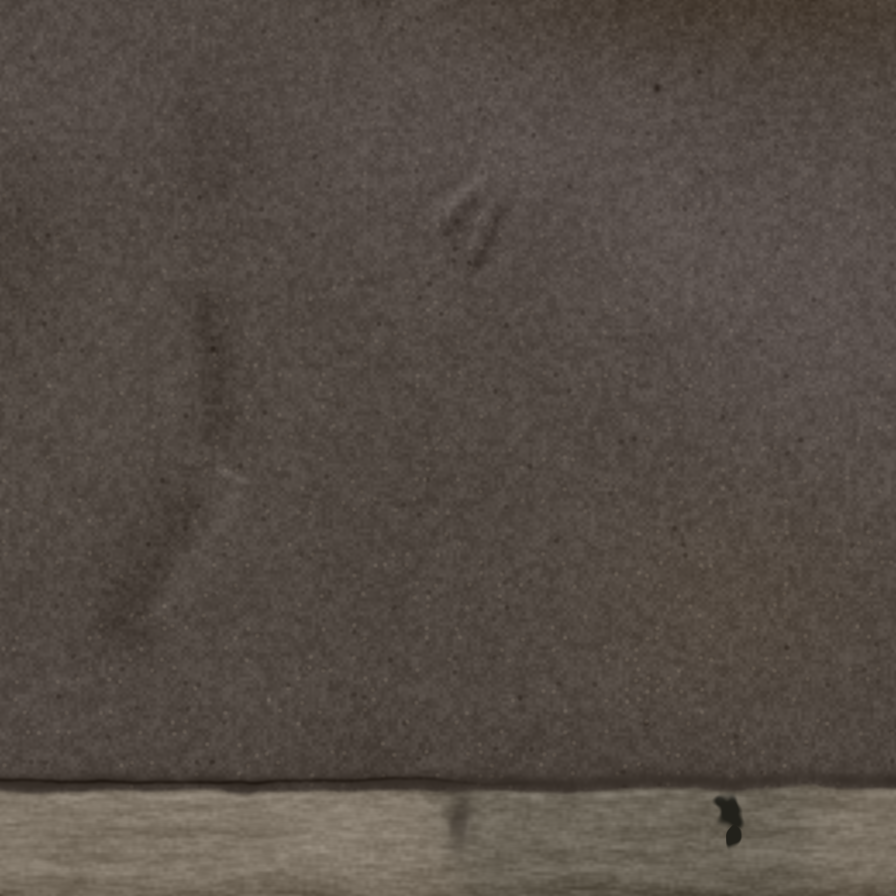
A WebGL 2 fragment shader for this texture:

```glsl
#version 300 es
precision highp float;
// A worn, dark felt-like sheet above a strip of weathered timber.
// Soft gaussian pools and creases shade the sheet, layered value noise adds
// grain and flecks, and stretched noise gives the timber its fibres and knots.
uniform vec2 u_resolution;
out vec4 fragColor;

float hash(vec2 p) {
  vec3 q = fract(vec3(p.xyx) * 0.1031);
  q += dot(q, q.yzx + 33.33);
  return fract((q.x + q.y) * q.z);
}

float noise(vec2 p) {
  vec2 i = floor(p), f = fract(p);
  f = f * f * (3.0 - 2.0 * f);
  return mix(mix(hash(i), hash(i + vec2(1, 0)), f.x),
             mix(hash(i + vec2(0, 1)), hash(i + vec2(1, 1)), f.x), f.y);
}

float fbm(vec2 p) {
  float sum = 0.0, amp = 0.5;
  for (int i = 0; i < 5; i++) {
    sum += amp * noise(p);
    p = mat2(1.6, 1.2, -1.2, 1.6) * p + 7.3;
    amp *= 0.5;
  }
  return sum;
}

// Soft elliptical pool of light or shade
float pool(vec2 p, vec2 center, vec2 radius) {
  vec2 d = (p - center) / radius;
  return exp(-dot(d, d));
}

// Soft line from a to b
float crease(vec2 p, vec2 a, vec2 b, float width) {
  vec2 ab = b - a;
  float d = length(p - a - ab * clamp(dot(p - a, ab) / dot(ab, ab), 0.0, 1.0)) / width;
  return exp(-d * d);
}

// Sparse round flecks, one candidate per cell
float flecks(vec2 p, float cells, float density) {
  vec2 id = floor(p * cells), f = fract(p * cells);
  vec2 spot = 0.3 + 0.4 * vec2(hash(id + 11.0), hash(id + 47.0));
  return step(1.0 - density, hash(id)) * smoothstep(0.32, 0.05, length(f - spot));
}

vec3 sheet(vec2 p) {
  vec3 color = vec3(0.312, 0.279, 0.253);

  // Broad mauve bloom, brown stains and shaded margins
  float bloom = 0.8 * pool(p, vec2(0.58, 0.84), vec2(0.34, 0.17))
              + 0.9 * pool(p, vec2(0.93, 0.65), vec2(0.24, 0.17))
              + 0.5 * pool(p, vec2(0.08, 0.92), vec2(0.16, 0.14))
              + 0.3 * pool(p, vec2(0.03, 0.22), vec2(0.16, 0.10));
  color += vec3(0.042, 0.039, 0.050) * min(bloom, 1.1);
  float stain = pool(p, vec2(0.88, 1.02), vec2(0.34, 0.085));
  color = mix(color, vec3(0.268, 0.223, 0.180), 0.9 * stain);
  color += vec3(0.010, 0.004, -0.006) * pool(p, vec2(0.82, 0.33), vec2(0.16, 0.12));
  color -= 0.030 * pool(p, vec2(0.0, 0.74), vec2(0.09, 0.14));
  color -= 0.022 * pool(p, vec2(0.45, 0.12), vec2(0.8, 0.07));

  // Dents and folds on the left
  vec2 w = p + 0.018 * (vec2(fbm(p * 9.0), fbm(p * 9.0 + 31.0)) - 0.5);
  color -= 0.050 * crease(w, vec2(0.232, 0.66), vec2(0.243, 0.53), 0.022);
  color -= 0.034 * pool(w, vec2(0.235, 0.84), vec2(0.045, 0.08));
  color -= 0.044 * crease(w, vec2(0.20, 0.42), vec2(0.135, 0.31), 0.038);
  color += 0.040 * crease(w, vec2(0.265, 0.44), vec2(0.175, 0.32), 0.014);
  color += 0.070 * crease(w, vec2(0.245, 0.475), vec2(0.272, 0.465), 0.005);
  color += 0.018 * pool(w, vec2(0.10, 0.57), vec2(0.09, 0.10));

  // Small puckered wrinkle
  color += 0.055 * crease(w, vec2(0.490, 0.755), vec2(0.540, 0.800), 0.007);
  color -= 0.050 * crease(w, vec2(0.500, 0.738), vec2(0.528, 0.768), 0.009);
  color -= 0.060 * crease(w, vec2(0.563, 0.765), vec2(0.535, 0.705), 0.007);
  color += 0.035 * crease(w, vec2(0.547, 0.765), vec2(0.527, 0.725), 0.006);

  // Mottling, grain and flecks
  color += 0.035 * (fbm(p * 7.0 + 3.0) - 0.48);
  color += 0.050 * (noise(p * 130.0) - 0.5) + 0.055 * (noise(p * 260.0 + 9.0) - 0.5);
  color += vec3(0.075, 0.070, 0.060) * flecks(p, 85.0, 0.13) * mix(1.0, 0.5, p.y);
  color -= 0.055 * flecks(p + 0.37, 70.0, 0.06);
  color -= 0.13 * pool(p, vec2(0.733, 0.902), vec2(0.004, 0.006));
  return color;
}

vec3 timber(vec2 p) {
  float seam = smoothstep(0.46, 0.54, p.x + 0.3 * (p.y - 0.06));
  float rightEnd = smoothstep(0.86, 0.96, p.x);
  vec3 color = mix(vec3(0.485, 0.445, 0.390), vec3(0.410, 0.382, 0.333), seam * (1.0 - 0.75 * rightEnd));
  color += 0.14 * (fbm(p * vec2(14.0, 70.0)) - 0.48);
  color += 0.07 * (noise(p * vec2(70.0, 240.0)) - 0.5) + 0.05 * (noise(p * 200.0) - 0.5);
  color += 0.045 * pool(p, vec2(0.42, 0.08), vec2(0.08, 0.05));
  color -= 0.070 * smoothstep(0.035, 0.0, p.y + 0.02 * (fbm(p * 16.0) - 0.5));

  // Knots with ragged rims
  vec2 w = p + 0.014 * (vec2(noise(p * 75.0), noise(p * 75.0 + 19.0)) - 0.5);
  color = mix(color, vec3(0.23, 0.20, 0.17), 0.75 * pool(w, vec2(0.513, 0.083), vec2(0.012, 0.028)));
  color += 0.08 * pool(w, vec2(0.520, 0.080), vec2(0.006, 0.012));
  float hole = max(pool(w, vec2(0.814, 0.096), vec2(0.014, 0.021)),
                   pool(w, vec2(0.818, 0.070), vec2(0.006, 0.018)));
  return mix(color, vec3(0.135, 0.130, 0.105), smoothstep(0.25, 0.65, hole));
}

void main() {
  vec2 p = gl_FragCoord.xy / u_resolution;
  float edge = 0.117 + 0.010 * (fbm(vec2(p.x * 22.0, 4.0)) - 0.5)
             + 0.004 * smoothstep(0.55, 0.95, p.x);
  vec3 color = mix(timber(p), sheet(p), smoothstep(-0.003, 0.003, p.y - edge));

  // Shadow gap, torn lip and pale rim along the joint
  float gap = exp(-pow((p.y - edge - 0.009) / 0.009, 2.0));
  color = mix(color, vec3(0.205, 0.175, 0.150), gap * (0.45 + 0.5 * noise(vec2(p.x * 35.0, 2.0))));
  float lip = exp(-pow((p.y - 0.134 + 0.012 * fbm(vec2(p.x * 15.0, 8.0))) / 0.0025, 2.0));
  color -= 0.08 * lip * smoothstep(0.65, 0.35, p.x);
  float rim = exp(-pow((p.y - edge + 0.006) / 0.004, 2.0));
  color += 0.07 * rim * noise(vec2(p.x * 50.0, 6.0));
  fragColor = vec4(clamp(color, 0.0, 1.0), 1.0);
}
```
